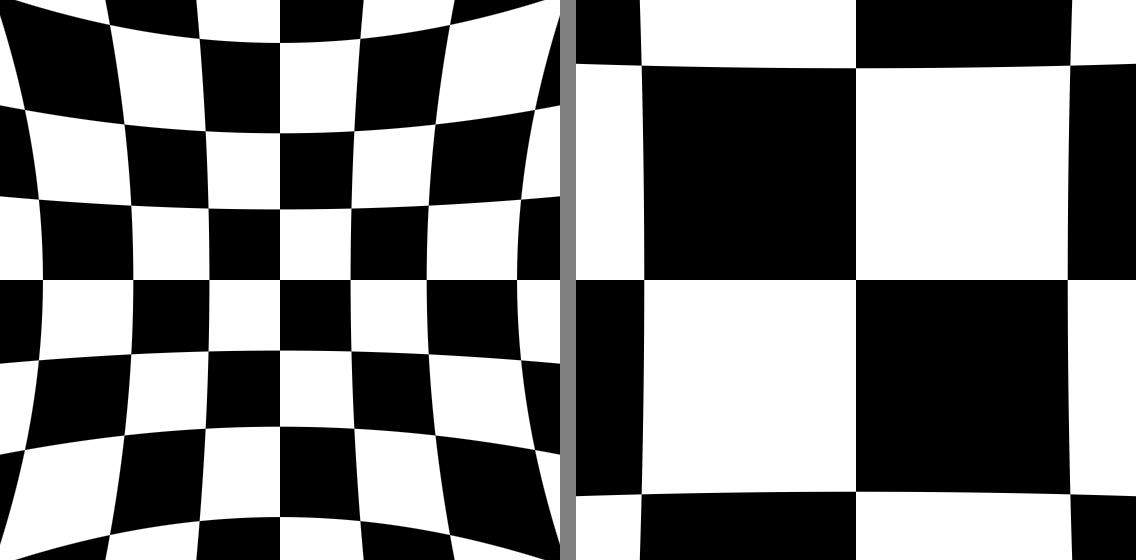
Left, the full canvas; right, a detail of the centre.
Write a WebGL 2 fragment shader that draws this pattern.

```glsl
#version 300 es
precision highp float;
// Black and white checkerboard with pincushion distortion: cells grow and
// bow inward away from the centre. Each point is mapped back through a radial
// lens to a flat grid, where the product of two square waves gives the checks.

uniform vec2 u_resolution;
out vec4 fragColor;

const float PI = 3.14159;

// Undo the lens: returns flat grid coordinates, one unit per check.
vec2 flatGrid(vec2 p) {
    float r2 = dot(p, p);
    return 4.015 * p / (1.0 + 0.19 * r2 - 0.006 * r2 * r2);
}

// Square wave of -1 and 1, with its steps smoothed over about one pixel.
vec2 squareWave(vec2 grid) {
    vec2 pixelSpan = max(fwidth(grid), vec2(1e-5));
    return clamp(2.0 * sin(PI * grid) / (PI * pixelSpan), -1.0, 1.0);
}

void main() {
    // Centred coordinates, with the shorter side spanning -1 to 1.
    vec2 p = (2.0 * gl_FragCoord.xy - u_resolution)
           / min(u_resolution.x, u_resolution.y);

    // Equal signs give white, opposite signs give black.
    vec2 wave = squareWave(flatGrid(p));
    float white = 0.5 + 0.5 * wave.x * wave.y;
    fragColor = vec4(vec3(white), 1.0);
}
```
